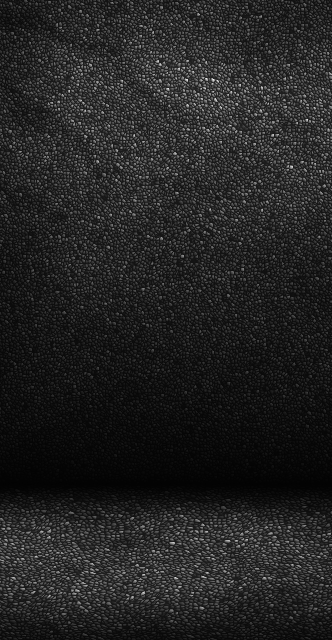
This background is drawn by a WebGL 1 fragment shader. Its source:

```glsl
precision highp float;
// Black grained leather wall lit softly from above, meeting a leather floor in shadow.

uniform vec2 u_resolution;

vec2 hash2(vec2 p) {
  vec2 q = vec2(dot(p, vec2(127.1, 311.7)), dot(p, vec2(269.5, 183.3)));
  return fract(sin(q) * 43758.55);
}

// Smooth uneven tone from layered, warped sines, roughly -1 to 1
float mottle(vec2 p) {
  float sum = 0.0;
  float amplitude = 0.5;
  for (int i = 0; i < 6; i++) {
    p += 0.6 * sin(p.yx * 1.3 + float(i) * 1.7);
    sum += amplitude * sin(p.x) * sin(p.y + 0.8);
    p = mat2(1.5, 1.1, -1.1, 1.5) * p;
    amplitude *= 0.68;
  }
  return sum;
}

// Cellular leather grain: small lit pebbles between dark creases, mean near 1
float leather(vec2 p) {
  vec2 cell = floor(p);
  vec2 local = fract(p);
  float nearest = 8.0;
  float second = 8.0;
  vec2 toCenter = vec2(0.0);
  float sheen = 0.0;
  for (int j = -1; j <= 1; j++) {
    for (int i = -1; i <= 1; i++) {
      vec2 offset = vec2(float(i), float(j));
      vec2 random = hash2(cell + offset);
      vec2 delta = offset + random - local;
      float d = length(delta);
      if (d < nearest) {
        second = nearest;
        nearest = d;
        toCenter = delta;
        sheen = fract(random.x * 7.3 + random.y * 3.1);
      } else {
        second = min(second, d);
      }
    }
  }
  float pebble = smoothstep(0.0, 0.55, second - nearest);
  float facing = max(0.0, 1.0 - 1.1 * toCenter.x - 1.3 * toCenter.y);
  return 0.42 + 1.15 * pebble * facing * (0.65 + 0.75 * sheen * sheen);
}

void main() {
  vec2 uv = gl_FragCoord.xy / u_resolution;
  vec2 p = gl_FragCoord.xy / u_resolution.y;

  // Wall: fades down into the seam, with a broad glow right of centre
  float height = clamp((uv.y - 0.24) / 0.56, 0.0, 1.0);
  float wallLight = 0.195 * pow(height, 0.8);
  vec2 glowOffset = (uv - vec2(0.6, 0.81)) / vec2(0.45, 0.16);
  wallLight += 0.085 * exp(-dot(glowOffset, glowOffset));
  wallLight *= 1.0 - 0.25 * smoothstep(0.86, 1.0, uv.y);
  wallLight *= 0.72 + 0.28 * smoothstep(0.0, 0.25, uv.x);
  wallLight *= 1.0 + 0.26 * mottle(p * vec2(11.0, 15.0) + 2.0);

  // Wall creases: faint dark diagonals, strongest at the upper left
  float crease = sin(p.y * 46.0 + p.x * 24.0 + 2.0 * mottle(p * 9.0));
  float creaseArea = smoothstep(0.5, 0.8, uv.y) * (1.0 - 0.7 * uv.x);
  wallLight *= 1.0 - 0.25 * creaseArea * smoothstep(0.7, 1.0, crease);
  vec2 wallGrain = p * 195.0 + 0.8 * sin(p.yx * 37.0);
  float wall = wallLight * leather(wallGrain);

  // Floor: bright band between the seam and the near edge, grain flattened
  float floorLight = 0.235 * (1.0 - smoothstep(0.16, 0.25, uv.y));
  floorLight *= 0.25 + 0.75 * smoothstep(-0.01, 0.09, uv.y);
  floorLight *= 1.0 - 0.15 * smoothstep(0.6, 1.0, uv.x);
  floorLight *= 1.0 + 0.28 * mottle(p * vec2(14.0, 32.0) + 5.0);
  vec2 floorGrain = vec2(p.x * 130.0 + p.y * 60.0, p.y * 220.0 - p.x * 35.0);
  floorGrain += 1.2 * sin(p.yx * vec2(53.0, 41.0));
  float ground = floorLight * leather(floorGrain);

  // Join along the dark seam
  float shade = mix(ground, wall, smoothstep(0.238, 0.25, uv.y));
  gl_FragColor = vec4(vec3(shade + 0.008), 1.0);
}
```
